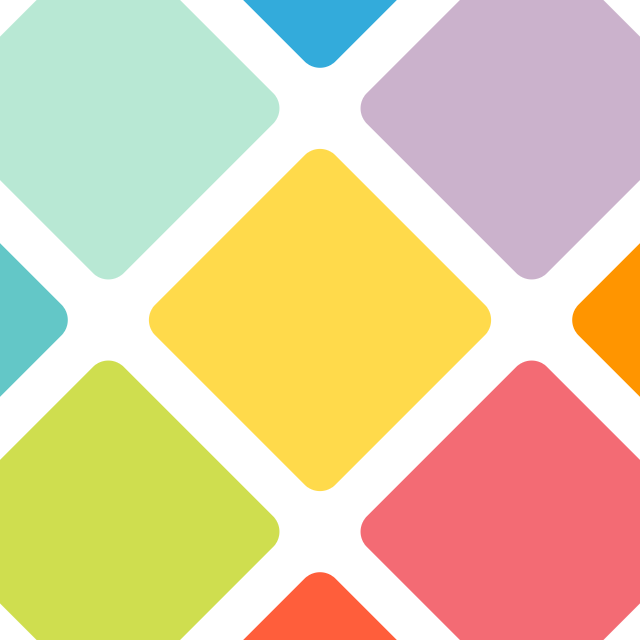
Reproduce this pattern procedurally as a Shadertoy shader.

```glsl
// Flat coloured rounded diamonds on white, in a lattice turned by 45 degrees.
// The plane is rotated and split into square cells; each cell draws one
// rounded box, coloured from a 3 by 3 palette indexed by the cell.

const float PITCH       = 0.4677;  // distance between neighbouring tile centres
const float HALF_SIDE   = 0.1990;  // half the side of a tile
const float CORNER      = 0.0340;  // corner radius
const vec3  BACKGROUND  = vec3(1.0);

// Rows run down to the right, columns up to the right.
const vec3 PALETTE[9] = vec3[9](
    vec3(0.39, 0.78, 0.78),   // teal
    vec3(0.72, 0.91, 0.83),   // mint
    vec3(0.20, 0.67, 0.86),   // blue
    vec3(0.81, 0.87, 0.31),   // lime
    vec3(1.00, 0.855, 0.294), // yellow
    vec3(0.796, 0.70, 0.80),  // lilac
    vec3(1.00, 0.37, 0.23),   // red
    vec3(0.953, 0.42, 0.455), // pink
    vec3(1.00, 0.584, 0.00)   // orange
);

// Signed distance to a square with rounded corners
float roundedSquare(vec2 p, float halfSide, float radius)
{
    vec2 q = abs(p) - halfSide + radius;
    return length(max(q, 0.0)) + min(max(q.x, q.y), 0.0) - radius;
}

// Palette colour of a cell, repeating every three cells both ways
vec3 tileColour(vec2 cell)
{
    vec2 slot = mod(cell + 1.0, 3.0);
    return PALETTE[int(slot.x + 0.5) + 3 * int(slot.y + 0.5)];
}

void mainImage(out vec4 fragColor, in vec2 fragCoord)
{
    // Centred canvas coordinates
    float pixel = 1.0 / iResolution.y;
    vec2 p = (fragCoord - 0.5 * iResolution.xy) * pixel;

    // Turn the plane so the tile sides follow the axes
    vec2 turned = vec2(p.x + p.y, p.x - p.y) * sqrt(0.5);

    // Nearest tile and the position within it
    vec2 cell = floor(turned / PITCH + 0.5);
    vec2 local = turned - cell * PITCH;

    // Antialiased fill
    float dist = roundedSquare(local, HALF_SIDE, CORNER);
    float coverage = clamp(0.5 - dist / pixel, 0.0, 1.0);
    fragColor = vec4(mix(BACKGROUND, tileColour(cell), coverage), 1.0);
}
```
